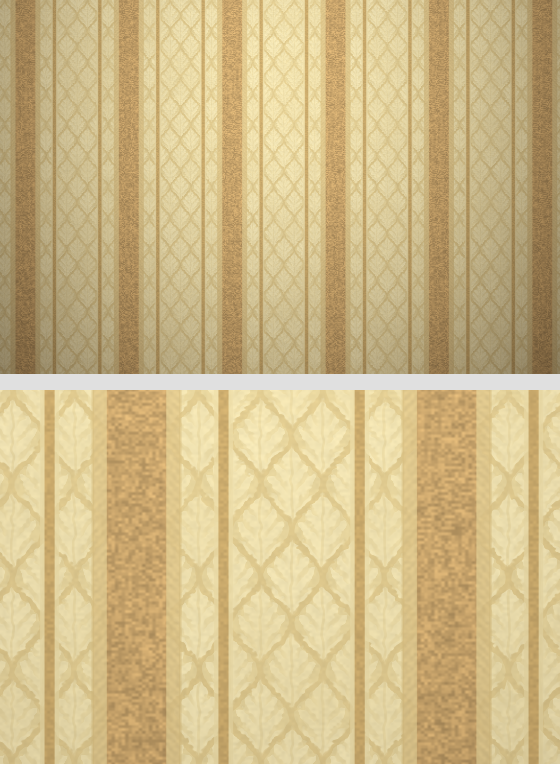
Top, the full canvas; bottom, a detail of the centre.
Give the GLSL for this pattern, as a Shadertoy shader.

```glsl
const float TAU = 6.2831853;

float hash(vec2 p) {
    return fract(sin(dot(p, vec2(127.1, 311.7))) * 43758.5453);
}

float valueNoise(vec2 p) {
    vec2 cell = floor(p), f = fract(p);
    f = f * f * (3.0 - 2.0 * f);
    float low = mix(hash(cell), hash(cell + vec2(1, 0)), f.x);
    float high = mix(hash(cell + vec2(0, 1)), hash(cell + vec2(1, 1)), f.x);
    return mix(low, high, f.y);
}

// Coverage of a band centred on zero distance
float band(float dist, float halfWidth, float blur) {
    return 1.0 - smoothstep(halfWidth - blur, halfWidth + blur, abs(dist));
}

// Half width of an ogee at height y, in cell units
float ogeeWidth(float y) {
    return 0.25 + 0.25 * cos(TAU * y);
}

// Feathered leaf with a midrib and rising side veins
float leaf(vec2 p, float blur) {
    float side = abs(p.x);
    float barb = 0.5 + 0.5 * cos(TAU * (p.y - 0.75 * side) * 5.0);
    float edge = ogeeWidth(p.y) * (0.64 + 0.22 * barb) - 0.02;
    float body = 1.0 - smoothstep(edge - blur, edge + blur, side);
    float midrib = band(side, 0.022, blur);
    float veins = (1.0 - smoothstep(0.1, 0.55, barb)) * smoothstep(0.03, 0.14, side);
    return body * (1.0 - 0.65 * midrib) * (1.0 - 0.6 * veins);
}

// Half-drop ogee lattice: x holds leaf coverage, y holds ribbon coverage
vec2 damask(vec2 p, float blur) {
    vec2 q = fract(p + 0.5) - 0.5;
    float gap = abs(q.x) - ogeeWidth(q.y);
    float slope = 0.25 * TAU * sin(TAU * q.y);
    float ribbon = band(gap / sqrt(1.0 + 0.4 * slope * slope), 0.045, blur);
    if (gap > 0.0) q = fract(p) - 0.5;
    return vec2(leaf(q, blur), ribbon);
}

// Soft pool of light falling off from its centre
float lampLight(vec2 uv, vec2 centre, vec2 falloff) {
    vec2 d = (uv - centre) * falloff;
    return exp(-dot(d, d));
}

void mainImage(out vec4 fragColor, in vec2 fragCoord) {
    vec2 p = fragCoord / iResolution.y;
    vec2 uv = fragCoord / iResolution.xy;
    float blur = 0.75 / iResolution.y;

    const float period = 0.2764;
    const float firstStripe = 0.068;
    const vec2 motifSize = vec2(period / 5.0, 1.0 / 12.0);
    const vec3 cream = vec3(0.975, 0.925, 0.735);
    const vec3 ground = vec3(0.91, 0.835, 0.605);
    const vec3 ribbonGold = vec3(0.865, 0.765, 0.515);
    const vec3 border = vec3(0.885, 0.785, 0.545);
    const vec3 stripeGold = vec3(0.81, 0.665, 0.435);
    const vec3 lineGold = vec3(0.80, 0.665, 0.41);

    float fromStripe = (fract((p.x - firstStripe) / period + 0.5) - 0.5) * period;
    float fromPanel = p.x - firstStripe - 0.5 * period;

    // Grain and uneven print
    float fine = valueNoise(p * vec2(330.0, 390.0)) - 0.5;
    float coarse = valueNoise(p * 145.0 + 17.0) - 0.5;
    float wear = valueNoise(p * vec2(22.0, 18.0) + 5.0);

    // Damask panels
    vec2 warp = 0.05 * vec2(coarse, fine);
    vec2 motif = damask(vec2(fromPanel, p.y) / motifSize + warp, blur / motifSize.x);
    float print = mix(0.6, 1.0, wear);
    vec3 col = mix(ground, cream, 0.2 + 0.75 * motif.x * print);
    col = mix(col, ribbonGold, 0.6 * motif.y * print);
    col *= 1.0 + 0.045 * fine + 0.02 * coarse;

    // Thin lines with pale margins
    float fromLine = abs(fromStripe) - 0.0775;
    col = mix(col, mix(ground, cream, 0.5), 0.7 * band(fromLine, 0.0085, blur));
    vec3 lineColor = lineGold * (1.0 + 0.12 * fine);
    col = mix(col, lineColor, 0.9 * band(fromLine, 0.0045, blur));

    // Broad stripes with ribbed borders
    float rib = 0.5 + 0.5 * cos(TAU * (p.y + abs(fromStripe)) * 110.0);
    vec3 borderColor = border * (0.985 + 0.035 * rib + 0.05 * fine);
    col = mix(col, borderColor, 0.85 * band(fromStripe, 0.039, blur));
    vec3 stripeColor = stripeGold * (1.0 + 0.24 * fine + 0.1 * coarse);
    col = mix(col, stripeColor, band(fromStripe, 0.0265, blur));
    float seam = band(abs(fromStripe) - 0.039, 0.0012, blur);
    col = mix(col, ribbonGold, 0.5 * seam);

    // Warm lighting and dim edges
    float light = lampLight(uv, vec2(0.49, 0.78), vec2(1.13, 0.67));
    col *= pow(vec3(light), vec3(0.94, 1.0, 1.05));
    fragColor = vec4(clamp(col, 0.0, 1.0), 1.0);
}
```
